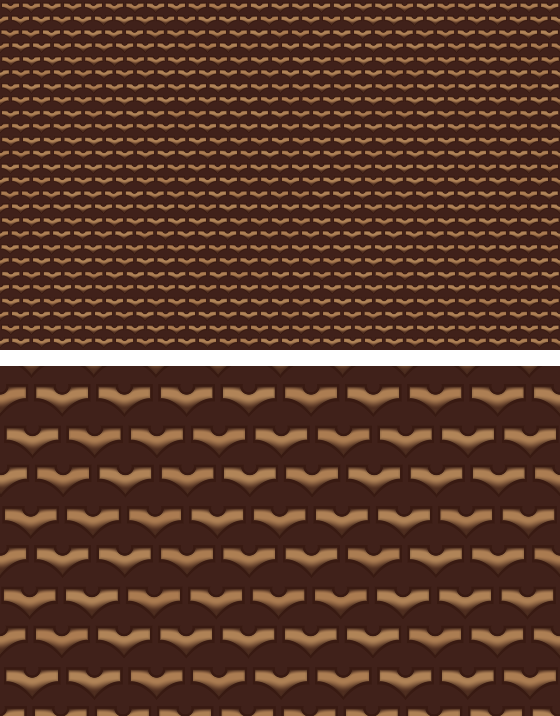
Top: the whole. Bottom: its middle third, enlarged.
This pattern is drawn by a WebGL 2 fragment shader. Its source:

```glsl
#version 300 es
precision highp float;
// Dark brown overlapping scales with notched, pointed tan gaps in staggered rows.
uniform vec2 u_resolution;
out vec4 fragColor;

float hash(vec2 p) {
    return fract(sin(dot(p, vec2(127.1, 311.7))) * 43758.5453);
}

// Signed distance estimate: flat top with a round notch, concave sides to a point.
float gapDistance(vec2 p) {
    float side = abs(p.x) - 0.415;
    float top = max(-0.17 - p.y, 0.14 - length(p - vec2(0.0, -0.18)));
    float taper = max(1.0 - abs(p.x) / 0.415, 0.0);
    float bottom = (p.y - 0.015 - 0.25 * taper * taper) * 0.75;
    return max(max(side, top), bottom);
}

void main() {
    // One unit is one scale width; y runs downwards from the top edge.
    float scale = 16.875 / u_resolution.y;
    vec2 q = vec2(gl_FragCoord.x, u_resolution.y - gl_FragCoord.y) * scale;

    // Staggered rows with a slight drift.
    const float rowHeight = 0.647;
    float row = floor(q.y / rowHeight);
    float odd = mod(row, 2.0);
    float x = q.x + 0.5 * odd + 0.05 * (hash(vec2(row, 4.0)) - 0.5);
    vec2 cell = vec2(floor(x), row);
    vec2 p = vec2(fract(x) - 0.5, q.y - (row + 0.5) * rowHeight + 0.02 * odd);
    float d = gapDistance(p);

    // Scale surface and the dark rim around each gap.
    vec3 color = vec3(0.25, 0.13, 0.10);
    float rim = 1.0 - smoothstep(0.04 - scale * 0.5, 0.04 + scale * 0.5, d);
    color = mix(color, vec3(0.22, 0.10, 0.07), rim);

    // Light band that dips under the notch and fades into the point.
    float h = p.y - 0.06 * exp(-40.0 * p.x * p.x);
    float light = smoothstep(-0.19, -0.10, h) * (1.0 - smoothstep(-0.04, 0.13, h));
    vec3 tan_ = vec3(0.68, 0.50, 0.33);
    tan_ *= 1.0 + vec3(0.04, 0.08, 0.10) * (hash(cell) - 0.5);
    vec3 gap = mix(vec3(0.31, 0.18, 0.125), tan_, light);
    gap *= mix(0.88, 1.0, smoothstep(0.0, 0.04, -d));

    float inside = 1.0 - smoothstep(-0.5 * scale, 0.5 * scale, d);
    fragColor = vec4(mix(color, gap, inside), 1.0);
}
```
